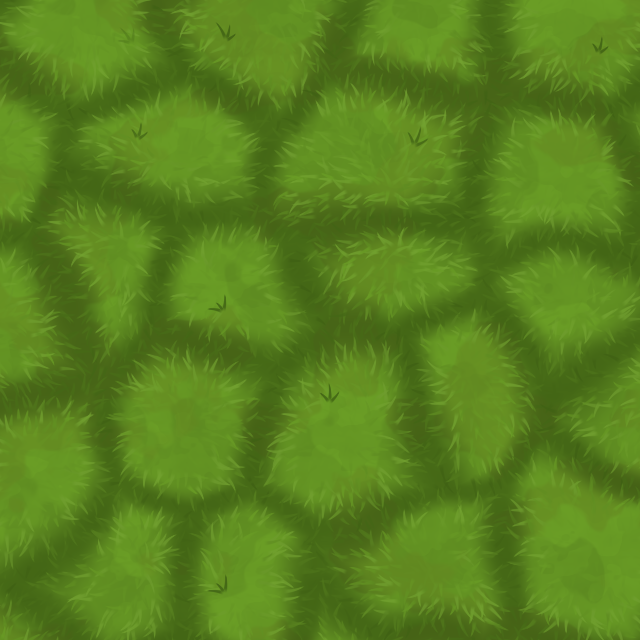
A three.js fragment shader for this texture:

```glsl
varying vec2 vUv;

const vec3 SHADOW = vec3(0.245, 0.375, 0.075);
const vec3 MOSS = vec3(0.335, 0.495, 0.115);
const vec3 LEAF = vec3(0.415, 0.615, 0.145);
const vec3 OLIVE = vec3(0.395, 0.525, 0.125);
const vec3 TIP = vec3(0.47, 0.65, 0.21);
const vec3 SPRIG = vec3(0.23, 0.36, 0.07);
const vec2 CLUMP_GRID = vec2(3.8, 4.6);

vec2 hash22(vec2 p) {
  vec3 q = fract(p.xyx * vec3(0.1031, 0.1030, 0.0973));
  q += dot(q, q.yzx + 33.33);
  return fract((q.xx + q.yz) * q.zy);
}

vec2 noise2(vec2 p) {
  vec2 i = floor(p);
  vec2 f = fract(p);
  f = f * f * (3.0 - 2.0 * f);
  vec2 low = mix(hash22(i), hash22(i + vec2(1.0, 0.0)), f.x);
  vec2 high = mix(hash22(i + vec2(0.0, 1.0)), hash22(i + 1.0), f.x);
  return mix(low, high, f.y);
}

vec2 fbm2(vec2 p) {
  return 0.55 * noise2(p) + 0.3 * noise2(p * 2.1 + 7.0) + 0.15 * noise2(p * 4.3 + 19.0);
}

// Outward direction from the nearest clump (xy) and distance to its border (z)
vec3 clumpField(vec2 p) {
  p += 0.07 * (noise2(p * 7.0 + 40.0) - 0.5);
  float row = floor(p.y * CLUMP_GRID.y);
  float nearest = 9.0;
  float second = 9.0;
  vec2 outward = vec2(0.0, 1.0);
  for (int j = -1; j <= 1; j++) {
    float y = row + float(j);
    float stagger = 0.5 * mod(y, 2.0);
    float column = floor(p.x * CLUMP_GRID.x - stagger);
    for (int i = -1; i <= 1; i++) {
      vec2 cell = vec2(column + float(i), y);
      vec2 center = cell + vec2(stagger, 0.0) + 0.5 + 0.62 * (hash22(cell + 61.0) - 0.5);
      vec2 away = p - center / CLUMP_GRID;
      float d = length(away);
      if (d < nearest) {
        second = nearest;
        nearest = d;
        outward = away;
      } else {
        second = min(second, d);
      }
    }
  }
  return vec3(outward / max(nearest, 0.0001), 0.5 * (second - nearest));
}

vec3 grassRamp(float tone) {
  vec3 lower = mix(SHADOW, MOSS, clamp(tone * 2.0, 0.0, 1.0));
  return mix(lower, LEAF, clamp(tone * 2.0 - 1.0, 0.0, 1.0));
}

float clumpTone(float border) {
  return 0.14 + 0.72 * smoothstep(0.004, 0.052, border);
}

// Curved stroke tapering from root to tip
float blade(vec2 p, vec2 root, vec2 dir, float size, float width, float bend) {
  vec2 q = vec2(dot(p - root, dir), dot(p - root, vec2(-dir.y, dir.x)));
  float s = q.x / size;
  float girth = width * clamp(1.1 - s, 0.0, 1.0);
  float side = 1.0 - smoothstep(girth * 0.4, girth + 0.0012, abs(q.y - bend * size * s * s));
  return side * smoothstep(0.0, 0.3, s) * (1.0 - smoothstep(0.8, 1.0, s));
}

vec2 turn(vec2 v, float angle) {
  float c = cos(angle);
  float s = sin(angle);
  return vec2(c * v.x - s * v.y, s * v.x + c * v.y);
}

// One jittered layer of blades fanning out of the clumps
vec3 bladeLayer(vec3 color, vec2 p, float count, float seed) {
  vec2 base = floor(p * count + seed * 0.37);
  for (int j = 1; j >= -1; j--) {
    for (int i = -1; i <= 1; i++) {
      vec2 cell = base + vec2(float(i), float(j));
      vec2 place = hash22(cell + seed * 17.0);
      vec2 look = hash22(cell + seed * 29.0 + 5.0);
      vec2 middle = (cell + 0.2 + 0.6 * place - seed * 0.37) / count;
      vec3 field = clumpField(middle);
      vec2 dir = turn(field.xy, (look.x - 0.5) * 1.1);
      float size = (0.8 + 0.45 * look.y) / count;
      float shape = blade(p, middle - dir * size * 0.5, dir, size, 0.0037, (place.x - 0.5) * 0.9);
      float tone = clumpTone(field.z + 0.007) + 0.34 * (place.y - 0.5);
      float rim = smoothstep(0.012, 0.03, field.z) * (1.0 - smoothstep(0.045, 0.075, field.z));
      vec3 tint = mix(grassRamp(tone), TIP, 0.65 * rim * step(0.62, look.y));
      float opacity = 0.75 * (1.0 - 0.85 * smoothstep(0.045, 0.085, field.z));
      color = mix(color, tint, shape * opacity);
    }
  }
  return color;
}

// Sparse forked twigs on the clump tops
float sprigs(vec2 p, float count) {
  vec2 cell = floor(p * count);
  vec2 pick = hash22(cell + 83.0);
  vec2 root = (cell + 0.35 + 0.3 * hash22(cell + 91.0)) / count;
  float ink = 0.0;
  for (int k = 0; k < 3; k++) {
    float angle = (float(k) - 1.0) * 0.75 + (pick.y - 0.5) * 1.4;
    float size = 0.018 + 0.016 * fract(pick.y * 7.0 + float(k) * 0.43);
    ink = max(ink, blade(p, root, turn(vec2(0.0, 1.0), angle), size, 0.0032, 0.25));
  }
  return ink * step(0.35, pick.x) * smoothstep(0.045, 0.06, clumpField(root).z);
}

void main() {
  vec2 p = vUv;
  float border = clumpField(p).z;
  float inside = smoothstep(0.02, 0.06, border);

  // Painterly patches of tone and olive tint
  vec2 broad = fbm2(p * 9.0 + 3.0);
  vec2 dabs = fbm2(p * vec2(20.0, 26.0) + 50.0);
  float tone = clumpTone(border) + 0.16 * (dabs.x - 0.5);
  tone += inside * (0.15 * smoothstep(0.46, 0.5, broad.x) - 0.07);
  tone += inside * 0.08 * (smoothstep(0.5, 0.54, dabs.y) - 0.5);
  vec3 color = grassRamp(tone);
  float tint = smoothstep(0.54, 0.59, broad.y);
  color = mix(color, OLIVE * mix(0.72, 1.0, inside), tint * 0.5);

  color = bladeLayer(color, p, 38.0, 1.0);
  color = bladeLayer(color, p, 43.0, 2.0);
  color = bladeLayer(color, p, 34.0, 3.0);
  color = mix(color, SPRIG, 0.75 * sprigs(p, 7.0));
  gl_FragColor = vec4(color, 1.0);
}
```
